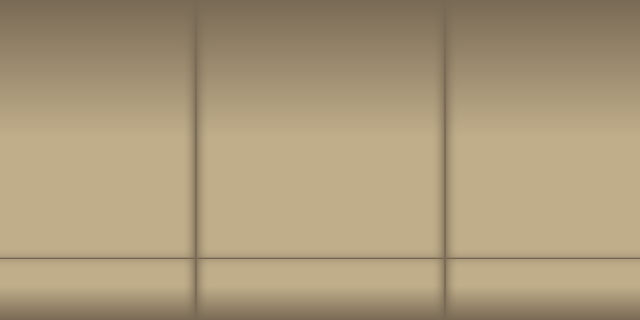
Reproduce this background procedurally as a Shadertoy shader.

```glsl
#define PANEL_WIDTH 0.7786
#define SEAM_OFFSET 0.612
#define SEAM_HALF 0.0032
#define SEAM_SHADOW 0.043
#define RAIL_HEIGHT 0.1927
#define RAIL_HALF 0.0019
#define RAIL_SHADOW 0.036
#define TOP_FADE_START 0.57
#define BOTTOM_FADE_END 0.105
#define BASE_COLOR vec3(0.753, 0.682, 0.541)
#define SHADE_COLOR vec3(0.475, 0.416, 0.333)
#define LINE_COLOR vec3(0.440, 0.373, 0.302)

// Coverage of a line with edges smoothed over one pixel
float lineMask(float dist, float halfWidth, float pixel) {
    return clamp((halfWidth - dist) / pixel + 0.5, 0.0, 1.0);
}

// Soft falloff, 1 at the line and 0 at the given reach
float softShadow(float dist, float reach) {
    float t = clamp(1.0 - dist / reach, 0.0, 1.0);
    return t * t;
}

void mainImage(out vec4 fragColor, in vec2 fragCoord) {
    vec2 p = fragCoord / iResolution.y;
    float pixel = 1.0 / iResolution.y;

    // Vertical shading at the top and bottom edges
    float topShade = clamp((p.y - TOP_FADE_START) / (1.0 - TOP_FADE_START), 0.0, 1.0);
    float bottomShade = clamp(1.0 - p.y / BOTTOM_FADE_END, 0.0, 1.0);
    vec3 color = mix(BASE_COLOR, SHADE_COLOR, max(topShade, bottomShade));

    // Horizontal rail with a faint shadow
    float railDist = abs(p.y - RAIL_HEIGHT);
    color = mix(color, SHADE_COLOR, 0.32 * softShadow(railDist, RAIL_SHADOW));
    color = mix(color, LINE_COLOR, lineMask(railDist, RAIL_HALF, pixel));

    // Repeated vertical seams, laid over the rail
    float cell = fract((p.x - SEAM_OFFSET) / PANEL_WIDTH + 0.5) - 0.5;
    float seamDist = abs(cell) * PANEL_WIDTH;
    color = mix(color, SHADE_COLOR, 0.8 * softShadow(seamDist, SEAM_SHADOW));
    color = mix(color, SHADE_COLOR, 0.9 * lineMask(seamDist, SEAM_HALF, pixel));

    fragColor = vec4(color, 1.0);
}
```
